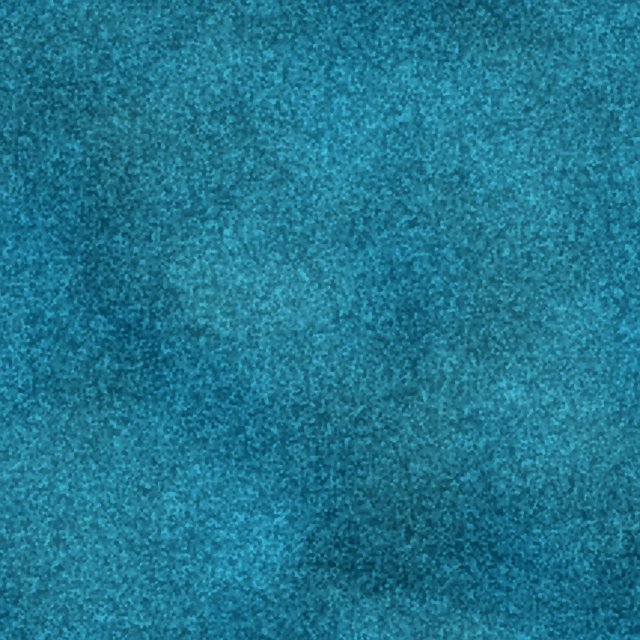
A three.js fragment shader for this texture:

```glsl
// Teal grainy surface: soft cloudy patches under a fine, dense speckle.
varying vec2 vUv;

// Colour: average tone, change per unit of brightness, and hue drift
const vec3 BASE_TEAL   = vec3(0.105, 0.436, 0.535);
const vec3 TONE_STEP   = vec3(0.037, 0.072, 0.077);
const vec3 GREY_DRIFT  = vec3(0.075, 0.010, -0.055);
const vec3 DEEPEST     = vec3(0.010, 0.190, 0.260);

// Sizes, in cells across the canvas
const float CLOUD_CELLS = 3.6;
const float HUE_CELLS   = 4.3;
const float CLUMP_CELLS = 95.0;
const float GRAIN_CELLS = 215.0;

// Strengths
const float CLOUD_GAIN = 4.4;
const float CLUMP_GAIN = 0.9;
const float GRAIN_GAIN = 3.7;
const float GLINT_GAIN = 1.6;
const float WARP       = 0.035;
const float FALLOFF    = 5.0;

// Three random values from 0 to 1 for a cell
vec3 hash3(vec2 cell) {
  vec3 p = fract(cell.xyx * vec3(0.1031, 0.1030, 0.0973));
  p += dot(p, p.yxz + 33.33);
  return fract((p.xxy + p.yzz) * p.zyx);
}

// Cellular noise: random tones of jittered points, blended by distance
float cellTone(vec2 p) {
  vec2 cell = floor(p);
  vec2 local = fract(p);
  float toneSum = 0.0;
  float weightSum = 0.0;
  for (int y = -1; y <= 1; y++) {
    for (int x = -1; x <= 1; x++) {
      vec2 offset = vec2(float(x), float(y));
      vec3 rnd = hash3(cell + offset + 17.0);
      vec2 d = offset + mix(vec2(0.12), vec2(0.88), rnd.xy) - local;
      float weight = exp(-FALLOFF * dot(d, d));
      toneSum += weight * rnd.z;
      weightSum += weight;
    }
  }
  return toneSum / weightSum - 0.5;
}

// Octaves of cellular noise, each turned to hide the cell grid
float clouds(vec2 p) {
  mat2 turn = mat2(0.80, 0.60, -0.60, 0.80);
  float sum = 0.0;
  float amplitude = 0.55;
  for (int i = 0; i < 4; i++) {
    sum += amplitude * cellTone(p);
    p = turn * p * 2.03 + 9.7;
    amplitude *= 0.52;
  }
  return sum;
}

void main() {
  // Gentle layered-sine warp keeps the patches irregular
  vec2 warped = vUv + WARP * vec2(sin(vUv.y * 9.0 + 2.0 * sin(vUv.x * 5.0)),
                                  sin(vUv.x * 8.0 + 2.0 * sin(vUv.y * 6.0)));
  float cloud = clouds(warped * CLOUD_CELLS + 3.0);
  float hue = clouds(warped.yx * HUE_CELLS + 41.0);

  // Fine speckle with a few brighter glints
  float clump = cellTone(vUv * CLUMP_CELLS + 5.0);
  float grain = cellTone(vUv * GRAIN_CELLS);
  float glint = smoothstep(0.25, 0.48, grain);

  float tone = CLOUD_GAIN * cloud + CLUMP_GAIN * clump
             + GRAIN_GAIN * grain + GLINT_GAIN * glint * 0.5;
  vec3 color = BASE_TEAL + TONE_STEP * tone + GREY_DRIFT * hue;
  gl_FragColor = vec4(max(color, DEEPEST), 1.0);
}
```
